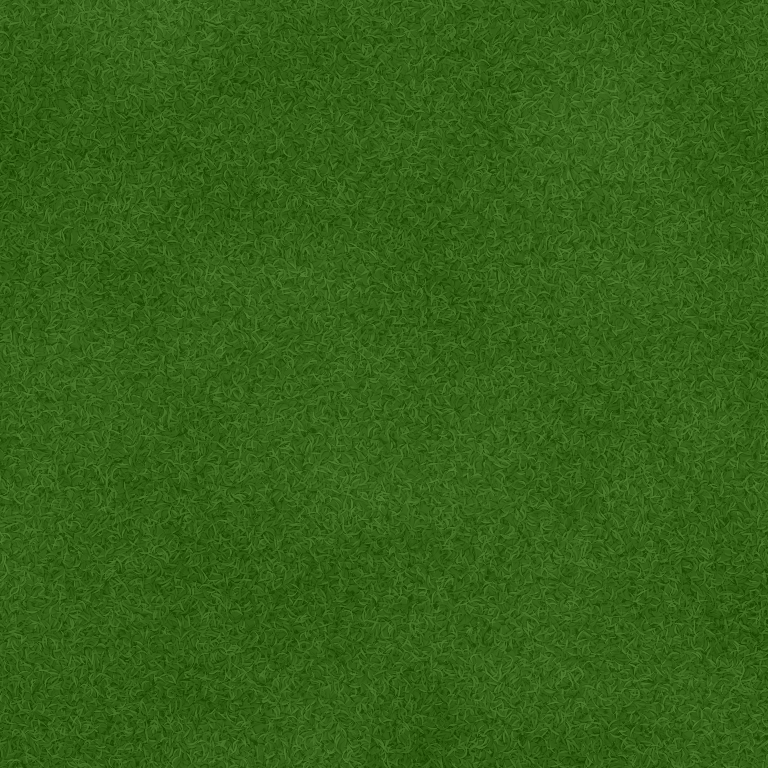
Write a WebGL 2 fragment shader that draws this texture.

```glsl
#version 300 es
precision highp float;
precision highp int;
// Dense lawn of short, curved grass blades lying in all directions.

#define CELLS 72.0          // blade cells across the canvas
#define LAYERS 8            // blades per cell
#define HALF_LENGTH 0.0098  // longest blade, half its length
#define HALF_WIDTH 0.0013
#define BEND 0.65
#define SHADOW 0.20
#define OPACITY 0.85
#define SOIL_TONE 0.40
#define PATCHINESS 0.34
#define DARK_GREEN vec3(0.14, 0.31, 0.03)
#define LIGHT_GREEN vec3(0.33, 0.51, 0.21)

uniform vec2 u_resolution;
out vec4 fragColor;

// Integer hash: three random values in 0..1 per lattice point
vec3 hash3(ivec3 key) {
  uvec3 v = uvec3(key) * 1664525u + 1013904223u;
  v.x += v.y * v.z; v.y += v.z * v.x; v.z += v.x * v.y;
  v ^= v >> 16u;
  v.x += v.y * v.z; v.y += v.z * v.x; v.z += v.x * v.y;
  return vec3(v >> 8u) / 16777216.0;
}

float valueNoise(vec2 p, int seed) {
  ivec2 i = ivec2(floor(p));
  vec2 f = fract(p);
  f = f * f * (3.0 - 2.0 * f);
  float a = hash3(ivec3(i, seed)).x;
  float b = hash3(ivec3(i + ivec2(1, 0), seed)).x;
  float c = hash3(ivec3(i + ivec2(0, 1), seed)).x;
  float d = hash3(ivec3(i + ivec2(1, 1), seed)).x;
  return mix(mix(a, b, f.x), mix(c, d, f.x), f.y);
}

// Approximate distance to a tapered strip along y
float stripDistance(vec2 q, float halfLength, float halfWidth) {
  float along = q.y / halfLength;
  return abs(q.x) + halfWidth * (along * along - 1.0);
}

// Lays one blade and its shadow over the tone below
float layBlade(float tone, vec2 p, ivec2 cell, int layer, float pixel) {
  vec3 place = hash3(ivec3(cell, layer));
  vec3 shape = hash3(ivec3(cell, layer + 50));
  vec2 q = p - (vec2(cell) + place.xy) / CELLS;
  float angle = 6.28318 * place.z;
  float co = cos(angle), si = sin(angle);
  q = vec2(co * q.x + si * q.y, co * q.y - si * q.x);

  float speck = step(shape.z, 0.12);
  float bright = step(0.91, shape.z);
  float halfLength = HALF_LENGTH * mix(0.6, 1.0, shape.x) * (1.0 - 0.6 * speck);
  float halfWidth = HALF_WIDTH * (1.0 - 0.25 * bright);
  q.x -= BEND * (2.0 * shape.y - 1.0) * q.y * q.y / halfLength;

  float d = stripDistance(q, halfLength, halfWidth);
  float cover = 1.0 - smoothstep(-0.5 * pixel, 0.5 * pixel, d);
  float shade = stripDistance(q - vec2(1.1 * halfWidth, 0.0), halfLength, halfWidth);
  shade = 1.0 - smoothstep(-0.5 * halfWidth, halfWidth, shade);

  float ridge = 0.12 * (1.0 - min(abs(q.x) / halfWidth, 1.0));
  float bladeTone = 0.14 + 0.66 * fract(shape.z * 37.0) + ridge;
  bladeTone = mix(bladeTone, 0.95, bright);
  bladeTone = mix(bladeTone, -0.12, speck);
  tone -= SHADOW * shade * (1.0 - cover);
  return mix(max(tone, -0.15), bladeTone, OPACITY * cover);
}

void main() {
  vec2 p = gl_FragCoord.xy / u_resolution.y;
  float pixel = 1.0 / u_resolution.y;
  ivec2 home = ivec2(floor(p * CELLS));

  // Blades, from the ground up
  float tone = SOIL_TONE;
  for (int layer = 0; layer < LAYERS; layer++)
    for (int j = -1; j <= 1; j++)
      for (int i = -1; i <= 1; i++)
        tone = layBlade(tone, p, home + ivec2(i, j), layer, pixel);

  // Broad, faint light and dark patches
  float patches = 0.6 * valueNoise(p * 5.0, 101) + 0.4 * valueNoise(p * 11.0, 102);
  tone += PATCHINESS * (patches - 0.5);

  vec3 colour = DARK_GREEN + (LIGHT_GREEN - DARK_GREEN) * tone;
  fragColor = vec4(clamp(colour, 0.0, 1.0), 1.0);
}
```
